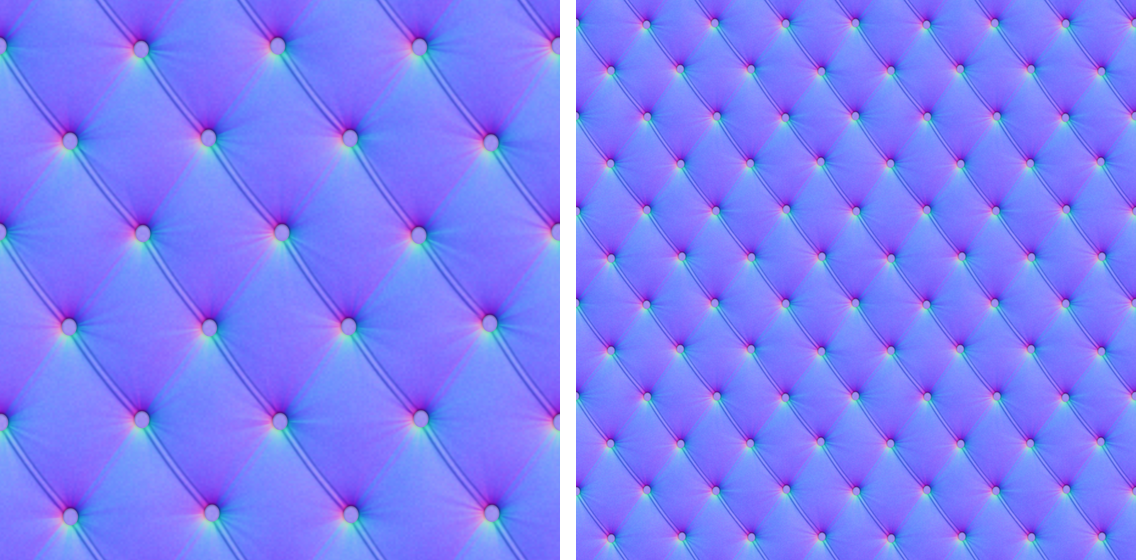
Left: one tile. Right: repeated 2 by 2.
Give the GLSL for this texture map, as a three.js fragment shader.

```glsl
// Normal map of diamond-tufted upholstery with buttons, welted folds and fine creases.
varying vec2 vUv;

#define GRID vec2(4.0, 3.0)       // button repeats across and up
#define ROW_SHIFT 0.75            // height of the first button row, in repeats
#define UNIT (1.0 / 768.0)        // small length in canvas units
#define JITTER 0.05               // button displacement, in lattice units
#define BOW 0.028                 // sag of the welted folds
#define PILLOW vec2(0.22, 0.40)   // slope of the padding, across and up
#define DIMPLE 1.2                // slope of the pit beside a button
#define SPOKES 44.0               // wrinkles around a button
#define WRINKLE 0.62              // wrinkle slope
#define GRAIN 0.09                // fine leather slope
#define BUTTON_SIZE vec2(10.5, 12.0)
#define BUTTON_COLOR vec3(0.62, 0.56, 0.95)

const float TAU = 6.2831853;

float hash(vec2 p) {
  return fract(sin(dot(p, vec2(12.9898, 78.233))) * 43758.5453);
}

vec2 wrapTo(vec2 p, vec2 period) {
  return p - period * floor((p + 0.25) / period);
}

// Value noise that wraps after a whole number of cells
float noise(vec2 uv, float cells, float seed) {
  vec2 p = uv * cells, i = floor(p), f = fract(p);
  f = f * f * (3.0 - 2.0 * f);
  vec2 lo = wrapTo(i, vec2(cells)) + seed, hi = wrapTo(i + 1.0, vec2(cells)) + seed;
  return mix(mix(hash(lo), hash(vec2(hi.x, lo.y)), f.x),
             mix(hash(vec2(lo.x, hi.y)), hash(hi), f.x), f.y);
}

vec2 noiseSlope(vec2 uv, float cells) {
  return vec2(noise(uv, cells, 3.1), noise(uv, cells, 17.7)) - 0.5;
}

float bump(float x, float center, float width) {
  float t = (x - center) / width;
  return exp(-t * t);
}

// Diagonal lattice coordinates to repeats
vec2 toRepeats(vec2 ab) {
  return 0.5 * vec2(ab.x + ab.y, ab.x - ab.y);
}

float buttonSeed(vec2 knot) {
  vec2 id = wrapTo(toRepeats(knot), GRID);
  return id.x * 2.0 + id.y * 17.0;
}

vec2 knotJitter(vec2 knot) {
  float seed = buttonSeed(knot);
  return JITTER * (vec2(hash(vec2(seed, 1.3)), hash(vec2(seed, 5.9))) - 0.5);
}

// Outward padding profile, zero along the seam itself
float padding(float d) {
  return (d - sign(d) * 0.5) * smoothstep(0.0, 0.09, abs(d));
}

// Slope of radial wrinkles, across the spoke direction
float wrinkles(vec2 dir, float gap, float seed) {
  float turn = (atan(dir.y, dir.x) / TAU + 0.5) * SPOKES;
  float i = floor(turn), f = smoothstep(0.0, 1.0, fract(turn));
  float n = mix(hash(vec2(mod(i + 0.5, SPOKES), seed)),
                hash(vec2(mod(i + 1.5, SPOKES), seed)), f) - 0.5;
  float reach = exp(-gap / 32.0) * smoothstep(0.0, 8.0, gap) * smoothstep(120.0, 60.0, gap);
  return WRINKLE * n * reach * (0.5 + 0.5 * abs(dir.x));
}

void main() {
  vec2 cell = vUv * GRID - vec2(0.0, ROW_SHIFT);
  vec2 ab = vec2(cell.x + cell.y, cell.x - cell.y);
  vec2 base = floor(ab), f = ab - base, near = floor(ab + 0.5);
  vec2 normalA = normalize(GRID), normalB = normalA * vec2(1.0, -1.0);

  // Signed seam distances, running through the displaced buttons
  vec2 d = ab - near, fade = 1.0 - 2.0 * abs(d);
  float shiftA = mix(knotJitter(vec2(near.x, base.y)).x,
                     knotJitter(vec2(near.x, base.y + 1.0)).x, f.y);
  float shiftB = mix(knotJitter(vec2(base.x, near.y)).y,
                     knotJitter(vec2(base.x + 1.0, near.y)).y, f.x);
  d -= fade * vec2(shiftA - BOW * sin(0.5 * TAU * f.y), shiftB);
  vec2 px = d / (length(GRID) * UNIT);

  // Padding, welted folds one way and faint creases the other
  vec2 slope = PILLOW * (normalA * padding(d.x) + normalB * padding(d.y));
  float welt = 0.2 * bump(px.x, 1.0, 2.5) - 0.38 * bump(px.x, -4.0, 2.2)
             - 0.26 * bump(px.x, 5.5, 2.0);
  float crease = 0.17 * bump(px.y, -5.0, 2.3) - 0.14 * bump(px.y, 0.0, 2.5)
               + 0.12 * bump(px.y, 5.0, 2.2);
  slope += normalA * welt + normalB * crease;
  float shade = 1.0 - 0.11 * bump(px.x, -4.0, 2.2) - 0.08 * bump(px.x, 5.5, 2.0);

  // Soft unevenness and leather grain
  slope += 0.1 * noiseSlope(vUv, 14.0) + GRAIN * noiseSlope(vUv, 230.0) - vec2(0.03, 0.01);

  // Pits, wrinkles and buttons at the four corners of the diamond
  float button = 0.0, rim = 0.0;
  for (int k = 0; k < 4; k++) {
    vec2 knot = base + vec2(mod(float(k), 2.0), floor(float(k) / 2.0));
    vec2 v = toRepeats(ab - knot - knotJitter(knot)) / GRID / UNIT;
    float r = max(length(v), 0.001);
    vec2 dir = v / r;
    float edge = (length(v / BUTTON_SIZE) - 1.0) * BUTTON_SIZE.x;
    float gap = max(edge, 0.0);
    float pit = DIMPLE * exp(-gap / 8.0) + 0.25 * exp(-gap / 27.0);
    slope -= dir * pit * smoothstep(130.0, 60.0, gap);
    slope += vec2(-dir.y, dir.x) * wrinkles(dir, gap, buttonSeed(knot));
    button = max(button, 1.0 - smoothstep(-1.2, 0.8, edge));
    rim = max(rim, bump(edge, 0.0, 2.0) * (0.6 + 0.4 * dir.y));
  }

  vec3 color = (normalize(vec3(slope, 1.0)) * 0.5 + 0.5) * shade;
  vec3 cap = BUTTON_COLOR + 0.06 * vec3(noiseSlope(vUv, 230.0), 0.0);
  color = mix(color, cap, button) * (1.0 - 0.3 * rim);
  gl_FragColor = vec4(color, 1.0);
}
```
